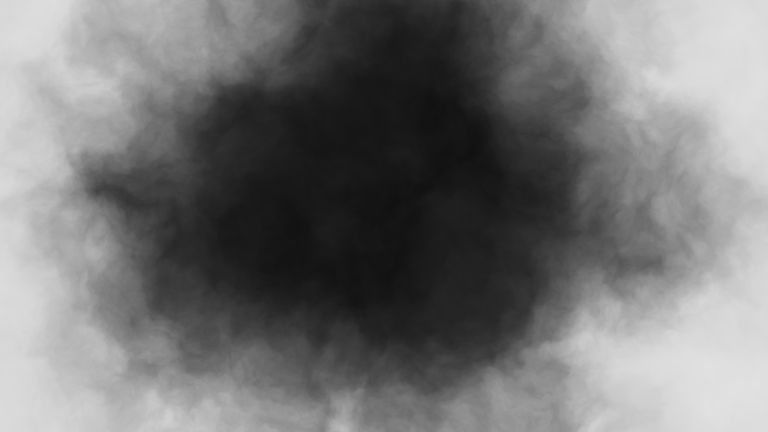
This background is drawn by a Shadertoy shader. Its source:

```glsl
#define VOID_CENTER vec2(-0.02, 0.025)
#define VOID_INNER 0.20
#define VOID_OUTER 0.96
#define DARK_LEVEL 0.095
#define LIGHT_LEVEL 0.86
#define WARP_AMOUNT 0.15
#define CLOUD_SCALE 4.6
#define CLOUD_CONTRAST 0.34
#define BILLOW_CONTRAST 0.24
#define DETAIL_GAIN 0.57
#define OCTAVES 6

float hash(vec2 p) {
    return fract(sin(dot(p, vec2(127.1, 311.7))) * 43758.545);
}

float noise(vec2 p) {
    vec2 cell = floor(p);
    vec2 f = fract(p);
    f = f * f * f * (f * (f * 6.0 - 15.0) + 10.0);
    float low = mix(hash(cell), hash(cell + vec2(1.0, 0.0)), f.x);
    float high = mix(hash(cell + vec2(0.0, 1.0)), hash(cell + 1.0), f.x);
    return mix(low, high, f.y);
}

// Fractal noise centred on zero: x is smooth, y has rounded lumps with dark creases
vec2 cloudNoise(vec2 p) {
    const mat2 turn = mat2(0.8, 0.6, -0.6, 0.8);
    vec2 sum = vec2(0.0);
    float amplitude = 0.5;
    for (int i = 0; i < OCTAVES; i++) {
        float n = noise(p) - 0.5;
        sum += amplitude * vec2(n, 2.0 * abs(n) - 0.38);
        p = turn * p * 2.03 + 17.3;
        amplitude *= DETAIL_GAIN;
    }
    return sum;
}

float puff(vec2 p, vec2 center, vec2 size) {
    vec2 d = (p - center) / size;
    return exp(-dot(d, d));
}

// Broad smoke brightness: round void, dark pockets, pale banks
float smokeBase(vec2 p) {
    float radius = length(p - VOID_CENTER);
    float level = mix(DARK_LEVEL, LIGHT_LEVEL, smoothstep(VOID_INNER, VOID_OUTER, radius));

    level -= 0.13 * puff(p, vec2(0.01, 0.56), vec2(0.19, 0.22));
    level -= 0.18 * puff(p, vec2(-0.63, 0.05), vec2(0.11, 0.09));
    level -= 0.16 * puff(p, vec2(-0.50, -0.12), vec2(0.11, 0.09));
    level -= 0.10 * puff(p, vec2(-0.38, 0.27), vec2(0.10, 0.09));
    level -= 0.18 * puff(p, vec2(0.61, -0.06), vec2(0.12, 0.15));
    level -= 0.07 * puff(p, vec2(0.89, 0.01), vec2(0.16, 0.12));

    level += 0.22 * puff(p, vec2(0.54, -0.28), vec2(0.17, 0.14));
    level += 0.14 * puff(p, vec2(-0.47, 0.41), vec2(0.13, 0.13));
    level += 0.20 * puff(p, vec2(-0.10, -0.46), vec2(0.13, 0.09));
    level += 0.13 * puff(p, vec2(0.49, 0.37), vec2(0.12, 0.13));
    level += 0.09 * puff(p, vec2(0.48, 0.17), vec2(0.09, 0.10));
    level += 0.09 * puff(p, vec2(-0.27, -0.43), vec2(0.13, 0.12));
    level += 0.06 * puff(p, vec2(-0.20, 0.36), vec2(0.09, 0.10));
    level += 0.09 * puff(p, vec2(0.72, 0.28), vec2(0.16, 0.16));
    level += 0.07 * puff(p, vec2(0.75, -0.40), vec2(0.22, 0.16));
    return level;
}

void mainImage(out vec4 fragColor, in vec2 fragCoord) {
    vec2 p = (fragCoord - 0.5 * iResolution.xy) / iResolution.y;

    // Break up the smoke outlines
    vec2 q = p * CLOUD_SCALE;
    vec2 warp = vec2(cloudNoise(q + 3.7).x, cloudNoise(q + 41.2).x);
    float level = smokeBase(p + WARP_AMOUNT * warp);

    // Soft wisps and crisp lumps, strongest in the grey rim
    float wisps = cloudNoise(q * 1.4 + 0.8 * warp + 9.1).x;
    float lumps = cloudNoise(q * 1.1 + 0.6 * warp + 23.4).y;
    float rim = clamp(4.0 * level * (1.0 - level), 0.0, 1.0);
    level += rim * rim * (CLOUD_CONTRAST * wisps + BILLOW_CONTRAST * lumps);

    // Faint haze inside the void
    level += 0.08 * wisps * (1.0 - rim);

    // Soft ceiling for the palest smoke
    level -= 0.5 * max(level - 0.84, 0.0);
    fragColor = vec4(vec3(clamp(level, 0.05, 0.92)), 1.0);
}
```
